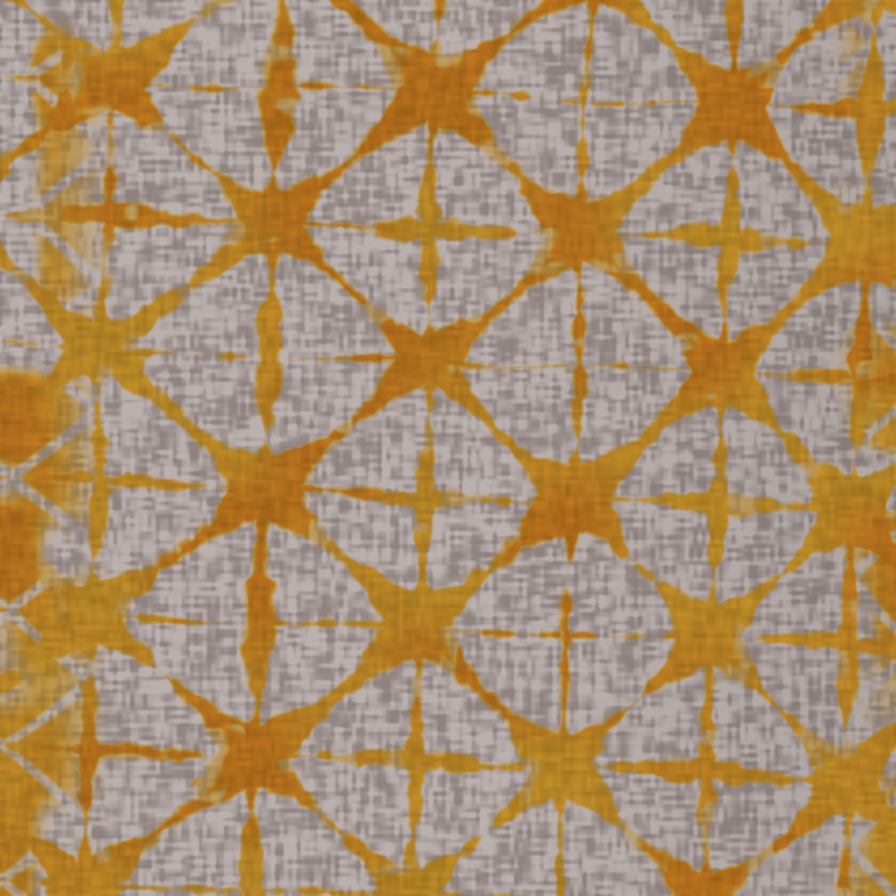
This pattern is drawn by a Shadertoy shader. Its source:

```glsl
float hash(vec2 cell) {
    return fract(sin(dot(cell, vec2(127.1, 311.7))) * 43758.5453);
}

float valueNoise(vec2 p) {
    vec2 i = floor(p), f = fract(p);
    f = f * f * (3.0 - 2.0 * f);
    return mix(mix(hash(i), hash(i + vec2(1, 0)), f.x),
               mix(hash(i + vec2(0, 1)), hash(i + vec2(1, 1)), f.x), f.y);
}

// Slightly skewed pleats that narrow to the right; whole numbers are folds
vec2 foldCoords(vec2 p) {
    float x = p.x + 0.035 * p.y - 0.1276;
    float column = (0.1888 - sqrt(0.03565 - 0.0156 * x)) / 0.0078;
    float row = (p.y - 0.038 * p.x - 0.086) / 0.1494;
    return vec2(column, row);
}

// Distance to a spindle, s = -1..1 running from one star to the next
float spindle(float across, float s, float halfWidth, float thread, float spike) {
    float bead = halfWidth * (1.0 - s * s / 0.4);
    float tip = spike * smoothstep(0.6, 1.0, abs(s));
    return abs(across) - max(bead, thread) - tip;
}

// Distance to a star arm, widest at the star centre
float starArm(float across, float along, float size, float stem) {
    float taper = 1.0 - 2.0 * abs(along);
    return abs(across) - stem - size * taper * taper;
}

// Signed position along a fold, centred halfway between two stars
float betweenStars(float along, float fold) {
    float t = along - fold - 1.0;
    return t - 2.0 * floor(t * 0.5 + 0.5);
}

float verticalFolds(vec2 q, float spacing) {
    float fold = floor(q.x + 0.5);
    float s = betweenStars(q.y, fold);
    float bead = floor((q.y - fold) * 0.5);
    float width = 0.010 + 0.005 * cos((fold - 1.0) * 1.5708);
    width *= mix(0.7, 1.2, hash(vec2(fold, bead)));
    return spindle((q.x - fold) * spacing, s, width, 0.001, 0.018);
}

float horizontalFolds(vec2 q, float spacing) {
    float fold = floor(q.y + 0.5);
    float s = betweenStars(q.x, fold);
    float bead = floor((q.x - fold) * 0.5);
    float strength = max(mod(fold, 2.0), 0.9 * smoothstep(3.2, 4.6, q.x));
    float width = mix(0.004, 0.012, hash(vec2(bead, fold) + 17.0)) * strength;
    float thread = mix(-0.005, -0.001, strength);
    return spindle((q.y - fold) * spacing, s, width, thread, 0.008);
}

float stars(vec2 diagonal, float scale) {
    vec2 id = floor(diagonal + 0.5);
    vec2 d = diagonal - id;
    float size = mix(0.026, 0.042, hash(id + 5.0));
    float stemA = mix(0.001, 0.007, hash(vec2(id.y, 3.0)));
    float stemB = mix(0.001, 0.007, hash(vec2(id.x, 8.0)));
    return min(starArm(d.y * scale, d.x, size, stemA),
               starArm(d.x * scale, d.y, size, stemB));
}

// Blotches along the side edges, crossed by pale resist lines
float edgeStain(vec2 p, vec2 diagonal) {
    float edge = smoothstep(0.15, 0.01, p.x) + 0.8 * smoothstep(0.91, 1.0, p.x);
    float blotch = smoothstep(0.32, 0.68, valueNoise(p * vec2(15.0, 13.0) + 4.0));
    vec2 grid = abs(fract(diagonal * 2.0) - 0.5);
    float resist = smoothstep(0.08, 0.02, min(grid.x, grid.y));
    return edge * blotch * (1.0 - 0.75 * resist);
}

float weave(vec2 p) {
    float weft = valueNoise(p * vec2(55.0, 210.0));
    float warp = valueNoise(p * vec2(210.0, 55.0) + 31.0);
    return 0.5 * (weft + warp);
}

vec3 dyeColor(float depth, float tone) {
    vec3 yellow = vec3(0.70, 0.51, 0.13);
    vec3 orange = vec3(0.68, 0.41, 0.09);
    return mix(yellow, orange, smoothstep(0.45, 1.0, depth) * tone);
}

void mainImage(out vec4 fragColor, in vec2 fragCoord) {
    vec2 p = fragCoord / iResolution.xy;
    p.y = 1.0 - p.y;

    // Hand-folded wobble
    vec2 wobble = vec2(valueNoise(p * 9.0), valueNoise(p * 9.0 + 40.0)) - 0.5;
    vec2 q = foldCoords(p + 0.010 * wobble);
    vec2 diagonal = 0.5 * vec2(q.x + q.y, q.x - q.y);

    // Dye bleeding out from the folds
    float starDist = stars(diagonal, 0.224);
    float dist = min(starDist, min(verticalFolds(q, 0.17), horizontalFolds(q, 0.149)));
    dist += 0.009 * (valueNoise(p * 55.0) - 0.5) + 0.004 * (valueNoise(p * 140.0) - 0.5);
    float dye = smoothstep(0.006, -0.005, dist);
    float gaps = smoothstep(0.66, 0.82, valueNoise(p * 34.0 + 12.0));
    dye *= 1.0 - 0.55 * gaps * smoothstep(-0.022, -0.008, starDist);
    dye = clamp(max(dye, edgeStain(p, diagonal)), 0.0, 1.0);

    // Linen under the dye
    float threads = weave(p);
    vec3 cloth = mix(vec3(0.56, 0.51, 0.50), vec3(0.73, 0.69, 0.68), smoothstep(0.15, 0.75, threads));
    cloth *= 1.0 - 0.05 * smoothstep(0.5, 1.0, p.x);
    float tone = smoothstep(0.15, 0.7, valueNoise(p * 8.0 + 23.0));
    vec3 stain = dyeColor(dye, tone) * (0.88 + 0.24 * threads);
    vec3 color = mix(cloth, stain, smoothstep(0.0, 0.8, dye) * 0.97);

    fragColor = vec4(color, 1.0);
}
```
